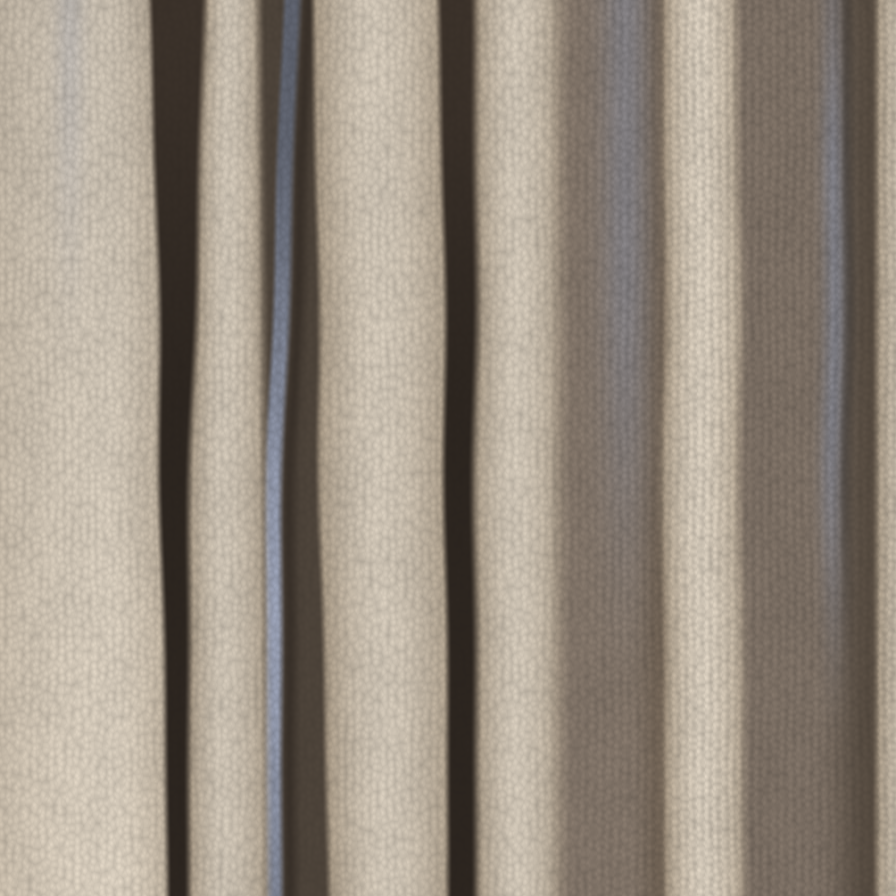
Write a WebGL 1 fragment shader that draws this texture.

```glsl
precision highp float;
uniform vec2 u_resolution;

const float TAU = 6.2831853;
const vec3 CREAM = vec3(0.80, 0.76, 0.70);
const vec3 TAN = vec3(0.62, 0.56, 0.48);
const vec3 TAUPE = vec3(0.49, 0.44, 0.395);
const vec3 BROWN = vec3(0.36, 0.315, 0.27);
const vec3 UMBER = vec3(0.19, 0.16, 0.135);
const vec3 SKY = vec3(0.57, 0.60, 0.68);

vec2 hash2(vec2 p) {
  vec3 q = fract(p.xyx * vec3(0.1031, 0.103, 0.0973));
  q += dot(q, q.yzx + 33.33);
  return fract((q.xx + q.yz) * q.zy);
}

// Distance to the nearest scattered point
float cellular(vec2 p) {
  vec2 cell = floor(p);
  float nearest = 2.0;
  for (int j = -1; j <= 1; j++) {
    for (int i = -1; i <= 1; i++) {
      vec2 site = cell + vec2(float(i), float(j));
      nearest = min(nearest, length(site + hash2(site) - p));
    }
  }
  return nearest;
}

// Smooth curve through its values at the bottom, middle and top
float bend(float bottom, float middle, float top, float y) {
  float control = 2.0 * middle - 0.5 * (bottom + top);
  return mix(mix(bottom, control, y), mix(control, top, y), y);
}

float band(float x, float left, float right, float softLeft, float softRight) {
  return smoothstep(left - softLeft, left + softLeft, x)
       * (1.0 - smoothstep(right - softRight, right + softRight, x));
}

float glow(float x, float center, float width) {
  float d = (x - center) / width;
  return exp(-d * d);
}

// Rounded fold, brightest at its crest and tan towards its sides
vec3 fold(vec3 base, float x, float left, float right, float crest, vec2 soft, float light) {
  float t = clamp((x - left) / (right - left), 0.0, 1.0);
  float bow = smoothstep(-0.05, crest, t) * (1.0 - smoothstep(crest, 1.12, t));
  vec3 cloth = mix(TAN, CREAM, pow(bow, 0.55)) * light;
  return mix(base, cloth, band(x, left, right, soft.x, soft.y));
}

// Vertical ribs broken into stitches by staggered rows
float weave(vec2 p, float ribs, float rows) {
  float drift = 0.7 * sin(p.y * 9.0 + p.x * 31.0) + 0.4 * sin(p.y * 23.0 - p.x * 17.0);
  float rib = sin(TAU * ribs * p.x + drift);
  float row = sin(TAU * rows * p.y + 2.0 * sin(p.x * 57.0) + 3.1 * floor(p.x * ribs));
  return 0.65 * rib + 0.35 * row;
}

vec3 curtain(vec2 p) {
  float x = p.x;
  float y = p.y;
  float sway = 0.0015 * sin(y * 11.0) + 0.001 * sin(y * 19.0 + 2.0);
  vec2 crisp = vec2(0.005);
  float lowLight = mix(1.03, 0.95, y);

  // Deep gaps, the second one browner
  vec3 color = UMBER * (0.9 + 0.3 * smoothstep(0.5, 1.0, y));
  color = mix(color, BROWN * 0.82, band(x, 0.29, 0.37, 0.01, 0.01));

  // Narrow cool strip inside the second gap
  float strip = bend(0.305, 0.308, 0.327, y) + sway;
  color = mix(color, UMBER, 0.7 * glow(x, strip + 0.018, 0.008));
  color = mix(color, SKY * (0.83 + 0.2 * sin(y * 5.0)), 0.95 * band(x, strip - 0.009, strip + 0.009, 0.004, 0.005));

  // Shaded panels with cool reflections
  vec3 middlePanel = mix(TAUPE, BROWN * 1.18, smoothstep(0.70, 0.74, x));
  middlePanel = mix(middlePanel, SKY * 0.86, 0.5 * glow(x, 0.698, 0.026) * smoothstep(0.2, 0.75, y));
  color = mix(color, middlePanel, band(x, 0.60, 0.76, 0.01, 0.01));
  vec3 rightPanel = mix(TAUPE * 0.96, BROWN * 0.92, smoothstep(0.91, 0.97, x));
  float reflection = glow(x, 0.93 + sway, 0.013) * smoothstep(0.15, 0.55, y) * (1.0 - 0.5 * smoothstep(0.8, 1.0, y));
  rightPanel = mix(rightPanel, SKY * 0.9, 0.6 * reflection);
  rightPanel *= 1.0 - 0.22 * glow(x, 0.946 + sway, 0.006) * smoothstep(0.2, 0.5, y);
  color = mix(color, rightPanel, band(x, 0.80, 1.02, 0.01, 0.01));

  // Lit folds from left to right
  color = fold(color, x, -0.12, bend(0.186, 0.179, 0.168, y) + sway, 0.79, crisp, lowLight);
  color = fold(color, x, bend(0.210, 0.214, 0.230, y) + sway, bend(0.299, 0.295, 0.289, y), 0.45, vec2(0.006, 0.008), 0.97);
  color = fold(color, x, bend(0.366, 0.357, 0.350, y) + sway, bend(0.499, 0.497, 0.490, y) + sway, 0.48, crisp, 0.985);
  color = fold(color, x, 0.531 + sway, 0.625, 0.48, vec2(0.007, 0.016), 0.98);
  color = fold(color, x, 0.741 + sway, bend(0.829, 0.827, 0.822, y) + sway, 0.5, vec2(0.007, 0.009), 1.0);
  color = fold(color, x, 0.978, 1.05, 0.55, vec2(0.005), 0.96);

  // Faint cool cast on the upper left
  return mix(color, SKY, 0.25 * glow(x, 0.078, 0.016) * smoothstep(0.55, 1.0, y));
}

void main() {
  vec2 p = gl_FragCoord.xy / u_resolution;
  vec3 color = curtain(p);

  // Woven ribs and uneven fibres, strongest in the half-lit cloth
  float detail = smoothstep(120.0, 380.0, min(u_resolution.x, u_resolution.y));
  float lit = smoothstep(0.15, 0.5, color.g);
  float coarse = smoothstep(0.55, 0.75, p.x);
  float threads = weave(p, 108.0, 128.0) * mix(0.028, 0.055, coarse);
  float fibres = (0.45 - cellular(p * vec2(150.0, 110.0))) * 0.13;
  float blotches = (0.45 - cellular(p * vec2(26.0, 13.0))) * 0.05;
  color *= 1.0 + mix(0.35, 1.0, lit) * (detail * (threads + fibres) + blotches);

  gl_FragColor = vec4(clamp(color, 0.0, 1.0), 1.0);
}
```
